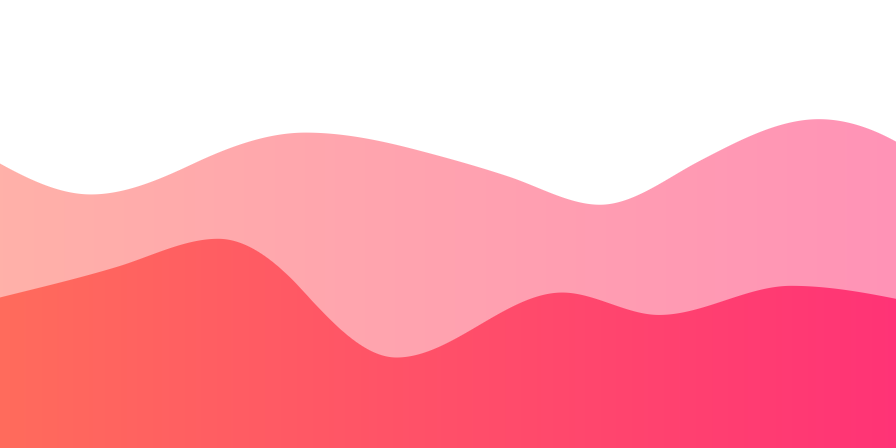
Give the GLSL for this background, as a Shadertoy shader.

```glsl
// Cubic Hermite span between two knots of (x, height, slope)
float hermite(vec3 a, vec3 b, float x) {
    float span = b.x - a.x;
    float t = clamp((x - a.x) / span, 0.0, 1.0);
    float s = 1.0 - t;
    return mix(a.y, b.y, t * t * (3.0 - 2.0 * t))
         + span * t * s * (a.z * s - b.z * t);
}

float backCrest(float x) {
    vec3 knots[11] = vec3[11](
        vec3(0.0, 0.635, -0.55), vec3(0.203, 0.566, 0.0), vec3(0.43, 0.634, 0.47),
        vec3(0.682, 0.704, 0.0), vec3(0.924, 0.667, -0.26), vec3(1.135, 0.606, -0.33),
        vec3(1.257, 0.559, -0.34), vec3(1.339, 0.543, 0.0), vec3(1.562, 0.641, 0.52),
        vec3(1.828, 0.734, 0.0), vec3(2.0, 0.684, -0.55));
    float height = knots[0].y;
    for (int i = 0; i < 10; i++)
        if (x >= knots[i].x) height = hermite(knots[i], knots[i + 1], x);
    return height;
}

float frontCrest(float x) {
    vec3 knots[9] = vec3[9](
        vec3(0.0, 0.336, 0.25), vec3(0.26, 0.404, 0.3), vec3(0.487, 0.467, 0.0),
        vec3(0.677, 0.35, -1.1), vec3(0.885, 0.202, 0.0), vec3(1.255, 0.347, 0.0),
        vec3(1.471, 0.297, 0.0), vec3(1.766, 0.362, 0.0), vec3(2.0, 0.333, -0.2));
    float height = knots[0].y;
    for (int i = 0; i < 8; i++)
        if (x >= knots[i].x) height = hermite(knots[i], knots[i + 1], x);
    return height;
}

// Smooth coverage of the area where depth is positive
float coverage(float depth) {
    float pixel = length(vec2(dFdx(depth), dFdy(depth)));
    return clamp(0.5 + depth / pixel, 0.0, 1.0);
}

void mainImage(out vec4 fragColor, in vec2 fragCoord) {
    vec2 uv = fragCoord / iResolution.xy;
    float x = 2.0 * uv.x;

    // Coral to pink, left to right
    vec3 waveColor = mix(vec3(1.0, 0.42, 0.36), vec3(1.0, 0.2, 0.462), uv.x);

    // Translucent back wave, then solid front wave
    vec3 color = vec3(1.0);
    color = mix(color, waveColor, 0.53 * coverage(backCrest(x) - uv.y));
    color = mix(color, waveColor, coverage(frontCrest(x) - uv.y));

    fragColor = vec4(color, 1.0);
}
```
